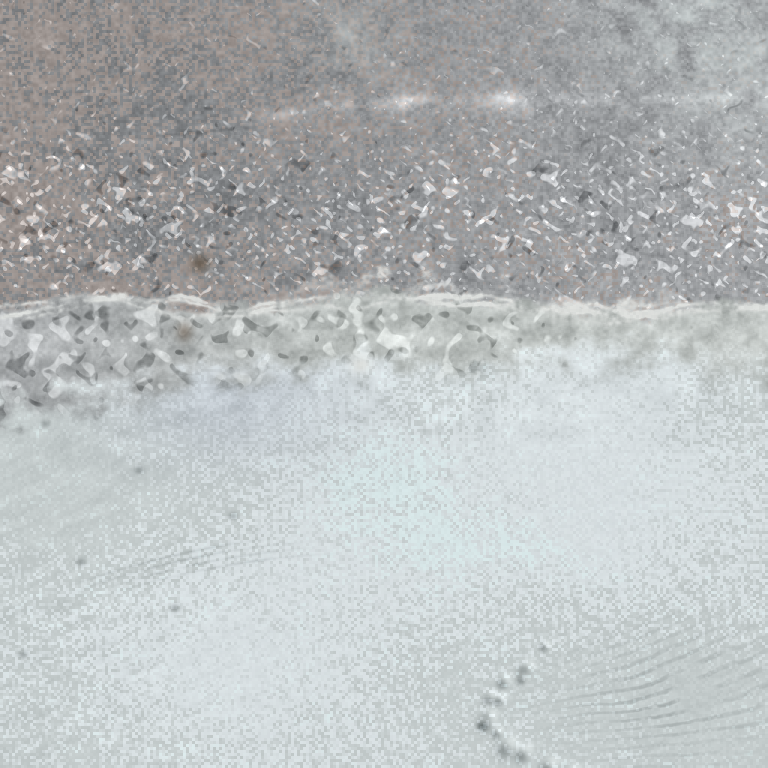
Write a WebGL 2 fragment shader that draws this texture.

```glsl
#version 300 es
precision highp float;
uniform vec2 u_resolution;
out vec4 fragColor;

const vec3 SLATE = vec3(0.51, 0.52, 0.53);
const vec3 BROWN = vec3(0.61, 0.57, 0.55);
const vec3 UMBER = vec3(0.43, 0.38, 0.33);
const vec3 GREY = vec3(0.65, 0.66, 0.67);
const vec3 SILT = vec3(0.75, 0.77, 0.76);
const vec3 SAND = vec3(0.77, 0.80, 0.80);
const vec3 PALE = vec3(0.84, 0.87, 0.88);
const vec3 ICE = vec3(0.83, 0.91, 0.91);
const vec3 HAZE = vec3(0.73, 0.76, 0.79);
const vec3 FOAM = vec3(0.87, 0.88, 0.87);
const float GRAIN_CELLS = 256.0;
const float RIPPLE_FREQ = 420.0;
const float SCRATCHES = 4.0;
const float WISPS = 4.0;
const float PEBBLES = 14.0;
const float DOTS = 6.0;

float hash(vec2 p) {
    return fract(sin(dot(p, vec2(127.1, 311.7))) * 43758.5);
}

float noise(vec2 p) {
    vec2 i = floor(p), f = fract(p);
    f = f * f * (3.0 - 2.0 * f);
    return mix(mix(hash(i), hash(i + vec2(1, 0)), f.x),
               mix(hash(i + vec2(0, 1)), hash(i + vec2(1, 1)), f.x), f.y);
}

// Layered noise centred on zero
float fbm(vec2 p) {
    float sum = -0.48, amp = 0.5;
    for (int i = 0; i < 5; i++) {
        sum += amp * noise(p);
        p = mat2(1.6, 1.2, -1.2, 1.6) * p + 7.3;
        amp *= 0.5;
    }
    return sum;
}

float bump(float x, float centre, float width) {
    float d = (x - centre) / width;
    return exp(-d * d);
}

float blob(vec2 p, float x, float y, float w, float h) {
    return bump(p.x, x, w) * bump(p.y, y, h);
}

// Irregular flecks from the peaks of turned noise
float flecks(vec2 p, float cells, float density) {
    p = mat2(0.8, 0.6, -0.6, 0.8) * p * cells + cells;
    float peak = 0.92 - 0.25 * density;
    return smoothstep(peak, peak + 0.16, noise(p + 0.8 * noise(p * 0.7)));
}

// Dry ground, paler to the right, with streaks and grit
vec3 groundColor(vec2 p, float cloud, float rough, float fine, float grain) {
    float light = 0.3 + 0.55 * smoothstep(0.1, 0.9, p.x) + cloud * 0.8 + rough * 1.1 + grain * 0.35;
    vec3 c = mix(SLATE, GREY, clamp(light, -0.2, 1.3));
    float rust = 0.6 - 0.42 * p.x + 0.15 * blob(p, 0.12, 0.94, 0.3, 0.12);
    c = mix(c, BROWN, 0.85 * smoothstep(0.44, 0.6, rust + grain * 0.7 + cloud * 0.7 + rough * 0.6));
    float veil = blob(p, 0.9, 0.98, 0.13, 0.07) + 0.6 * blob(p, 0.98, 0.87, 0.16, 0.08)
               + 0.5 * blob(p, 0.45, 0.95, 0.06, 0.05);
    c = mix(c, SAND, clamp(veil * (0.55 + cloud + rough * 1.5), 0.0, 0.8));
    float track = 0.812 + 0.058 * smoothstep(0.1, 0.55, p.x);
    c += 0.05 * bump(p.y, track, 0.009) * smoothstep(0.0, 0.4, p.x) * (1.0 + rough * 3.0);
    c -= 0.09 * blob(p, 0.26, 0.802 + 0.1 * p.x, 0.07, 0.003);
    c += 0.13 * (blob(p, 0.53, 0.866, 0.025, 0.012) + blob(p, 0.67, 0.868, 0.035, 0.015)) * (1.0 + rough * 2.0);
    float grit = 0.15 + 0.75 * bump(p.y, 0.71, 0.11);
    c += 0.22 * flecks(p, 110.0, grit) + 0.2 * flecks(p, 170.0, grit);
    c -= 0.15 * flecks(p, 95.0, grit * 0.7);
    c += fine * 0.09;
    return mix(c, UMBER, 0.85 * blob(p, 0.26, 0.657, 0.013, 0.012));
}

// Smooth pale flat with icy and hazy patches
vec3 flatColor(vec2 p, float cloud, float rough, float grain) {
    float glow = 0.47 + cloud * 0.7 + 0.4 * blob(p, 0.68, 0.38, 0.32, 0.16)
               + 0.25 * blob(p, 0.3, 0.1, 0.2, 0.2) - 0.4 * blob(p, 0.1, 0.4, 0.28, 0.12)
               - 0.4 * blob(p, 0.9, 0.1, 0.2, 0.13);
    vec3 c = mix(SAND, PALE, smoothstep(0.3, 0.7, glow + grain * 0.6));
    float ice = blob(p, 0.5, 0.37, 0.09, 0.06) + 0.8 * blob(p, 0.6, 0.29, 0.12, 0.04);
    c = mix(c, ICE, 0.6 * smoothstep(0.3, 0.9, ice + grain * 0.9 + rough));
    c = mix(c, HAZE, 0.8 * blob(p, 0.3, 0.48, 0.15, 0.08));
    float drag = noise(vec2(p.x + p.y * 0.5, p.y - p.x * 0.45) * vec2(16, 110)) - 0.5;
    float worn = smoothstep(0.5, 0.1, p.x) + blob(p, 0.9, 0.08, 0.2, 0.15);
    return c + worn * (0.035 * drag + 0.05 * rough) + 0.14 * rough * smoothstep(0.36, 0.5, p.y);
}

void main() {
    vec2 p = gl_FragCoord.xy / u_resolution;
    float grain = hash(floor(p * GRAIN_CELLS)) - 0.5;
    float cloud = fbm(p * vec2(5, 7)), rough = fbm(p * vec2(38, 48) + 11.0);
    float fine = noise(p * 190.0 + 5.0) - 0.5;

    // Stony silt strip above the flat
    float edge = mix(0.48, 0.525, smoothstep(0.1, 0.55, p.x)) + rough * 0.09 + cloud * 0.06;
    vec3 silt = mix(SILT, GREY, 0.8 * smoothstep(0.5, 0.0, p.x)) + rough * 0.3 + fine * 0.06;
    float stones = smoothstep(0.85, 0.5, p.x);
    silt += 0.14 * flecks(p, 75.0, stones) - 0.17 * flecks(p, 90.0, stones * 0.9);
    silt = mix(silt, UMBER, 0.6 * blob(p, 0.24, 0.568, 0.01, 0.012));
    vec3 color = mix(flatColor(p, cloud, rough, grain), silt, smoothstep(-0.03, 0.03, p.y - edge));
    color = mix(color, FOAM, 0.9 * blob(p, 0.47, 0.525, 0.014, 0.011));
    color -= 0.2 * blob(p, 0.605, 0.525, 0.03, 0.02) * smoothstep(0.0, 0.12, rough);

    // Wavy shore with bright foam in thin wisps
    float shore = 0.586 + 0.023 * bump(p.x, 0.13, 0.08) + 0.022 * bump(p.x, 0.47, 0.12)
                + 0.012 * bump(p.x, 0.64, 0.06) + 0.01 * smoothstep(0.82, 1.0, p.x) + rough * 0.014;
    vec3 ground = groundColor(p, cloud, rough, fine, grain);
    color = mix(color, ground, smoothstep(0.0, 0.018, p.y - shore + rough * 0.06));
    float foam = 0.7 * blob(p, 0.52, shore + 0.021 + rough * 0.06, 0.14, 0.01)
               + blob(p, 0.77, shore + 0.008 + rough * 0.04, 0.09, 0.01);
    for (float k = 0.0; k < WISPS; k++) {
        float sway = noise(vec2(p.x * 13.0, k * 7.0)) - 0.4;
        float breaks = smoothstep(0.25, 0.6, noise(vec2(p.x * 17.0, k * 5.0 + 3.0)));
        foam += breaks * bump(p.y, shore + 0.02 * sway + 0.003 * k, 0.0028);
    }
    color = mix(color, FOAM, clamp(foam * (0.6 + rough * 2.0 + fine * 0.5), 0.0, 0.95));

    // Curved scratches and slanted ripples
    float along = (p.x - 0.1) / 0.26;
    for (float k = 0.0; k < SCRATCHES; k++) {
        float arc = 0.24 + 0.06 * along * (1.5 - 0.5 * along) - 0.009 * k;
        color -= 0.1 * bump(p.y, arc, 0.002) * bump(along, 0.45 + 0.1 * k, 0.4) * (0.6 + rough * 2.0);
    }
    float slope = mix(0.1, 0.45, smoothstep(0.0, 0.2, p.y));
    float wave = sin((p.y - slope * (p.x - 0.85)) * RIPPLE_FREQ + 7.0 * noise(p * 12.0) + rough * 3.0);
    color -= 0.11 * blob(p, 0.88, 0.09, 0.13, 0.08) * smoothstep(0.1, 1.0, wave) * smoothstep(-0.25, 0.1, cloud + rough);

    // Pebble arc with shadows
    for (float k = 0.0; k < PEBBLES; k++) {
        float t = k / (PEBBLES - 1.0), s = 1.0 - t, r = mix(0.005, 0.011, hash(vec2(k, 9)));
        vec2 c = s * s * vec2(0.72, 0.155) + 2.0 * s * t * vec2(0.545, 0.063) + t * t * vec2(0.74, 0);
        c += 0.018 * (vec2(hash(vec2(k, 2)), hash(vec2(k, 5))) - 0.5);
        color += 0.1 * blob(p, c.x, c.y, r, r) - 0.2 * blob(p, c.x - r, c.y - r, r, r);
    }

    // Dark dots on the left flat
    for (float k = 0.0; k < DOTS; k++)
        color -= 0.16 * blob(p, 0.03 + 0.32 * fract(k * 0.618), 0.148 + 0.06 * k, 0.006, 0.005);
    fragColor = vec4(clamp(color + grain * 0.04, 0.0, 1.0), 1.0);
}
```
